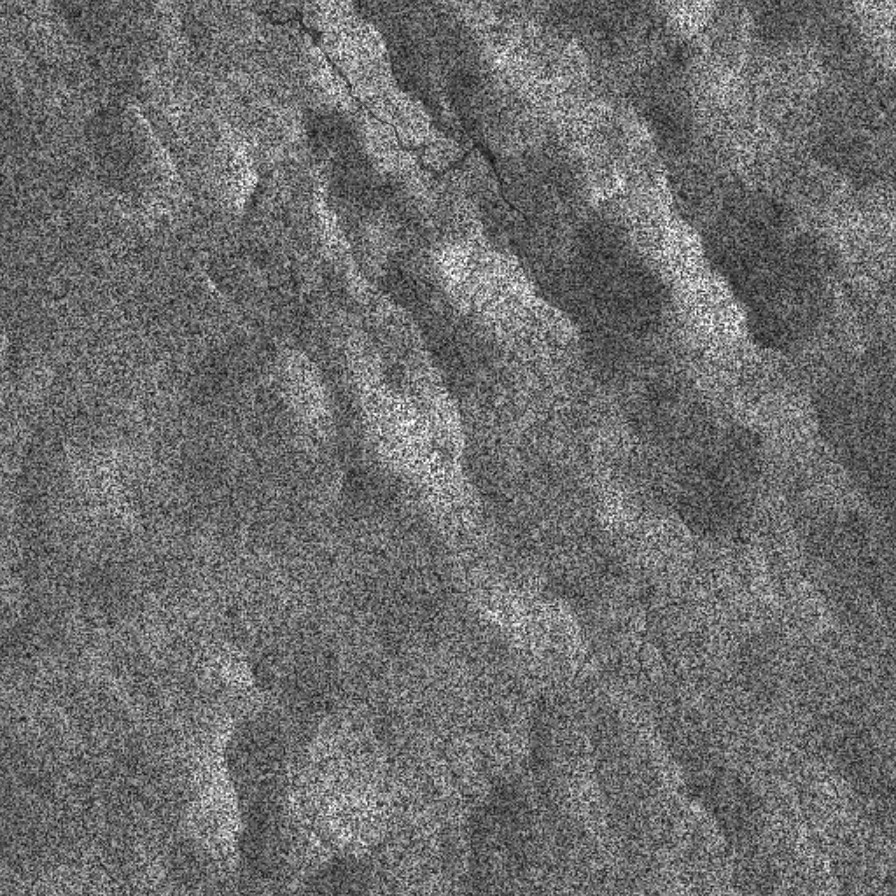
This texture is drawn by a Shadertoy shader. Its source:

```glsl
const float GRAIN_CELLS = 512.0;
const float GRAIN_CONTRAST = 0.93;
const float BASE_TONE = 0.425;
const float RELIEF_GAIN = 0.14;
const float BAND_GAIN = 0.27;
const float PATCH_GAIN = 0.20;
const vec2 ACROSS = vec2(0.83, 0.56);   // points over the ridges
const vec2 ALONG = vec2(0.56, -0.83);   // runs down the ridges
const float FIRST_CREST = 0.69;
const float CREST_SPACING = 0.18;
const float RIVER_WIDTH = 0.0022;
const float RIVER_DARKNESS = 0.42;

float hash(vec2 cell, uint seed) {
    uvec2 q = uvec2(ivec2(cell) + 4096);
    uint h = q.x * 1597334677U ^ q.y * 3812015801U ^ seed * 2654435769U;
    h = (h ^ (h >> 16)) * 2246822519U;
    h = (h ^ (h >> 13)) * 3266489917U;
    h ^= h >> 16;
    return (float(h >> 8) + 0.5) / 16777216.0;
}

// Smooth noise from -1 to 1
float noise(vec2 p, uint seed) {
    vec2 i = floor(p), f = fract(p);
    f = f * f * f * (f * (f * 6.0 - 15.0) + 10.0);
    float low = mix(hash(i, seed), hash(i + vec2(1, 0), seed), f.x);
    float high = mix(hash(i + vec2(0, 1), seed), hash(i + vec2(1, 1), seed), f.x);
    return 2.0 * mix(low, high, f.y) - 1.0;
}

float fbm(vec2 p, uint seed) {
    float sum = 0.0, amp = 0.55;
    for (uint k = 0U; k < 4U; k++) {
        sum += amp * noise(p, seed + k);
        p = mat2(1.6, 1.2, -1.2, 1.6) * p + 3.7;
        amp *= 0.5;
    }
    return sum;
}

// Slopes of folded noise: bright faces on the left of a crest, dark on the right
float reliefShade(vec2 p) {
    vec2 warp = vec2(fbm(p * 11.0, 11U), fbm(p * 11.0, 21U));
    vec2 q = p + 0.035 * warp;
    vec2 ridge = vec2(dot(q, normalize(vec2(0.93, 0.36))),
                      0.65 * dot(q, normalize(vec2(0.36, -0.93))));
    float shade = 0.0, freq = 8.5, amp = 1.0;
    for (uint k = 0U; k < 4U; k++) {
        vec2 c = ridge * freq + float(k) * 7.3;
        vec2 stepAcross = vec2(0.05, 0.015);
        float rise = abs(noise(c - stepAcross, 31U + k)) - abs(noise(c + stepAcross, 31U + k));
        float patchy = smoothstep(-0.45, 0.35, noise(p * freq * 0.7 + 2.3, 121U + k));
        shade += amp * patchy * clamp(rise / 0.09, -1.3, 2.0);
        freq *= 1.8;
        amp *= 0.72;
    }
    return shade;
}

// Large parallel ridges with a sharp crest and a dark lee side
float bandShade(vec2 p) {
    float u = dot(p, ACROSS) + 0.03 * fbm(p * 7.0, 41U) + 0.022 * fbm(p * 22.0, 45U);
    float v = dot(p, ALONG);
    float t = fract((u - FIRST_CREST) / CREST_SPACING);
    float lee = smoothstep(0.0, 0.04, t) - smoothstep(0.5, 0.72, t);
    float extent = smoothstep(0.57, 0.66, u) * (1.0 - smoothstep(0.05, 0.25, v));
    float broken = smoothstep(-0.4, 0.25, fbm(p * 7.0, 51U));
    return (1.0 - 2.0 * lee) * extent * broken;
}

// Thin winding dark line across the upper part
float riverLine(vec2 p) {
    vec2 q = p + 0.028 * vec2(fbm(p * 20.0, 61U), fbm(p * 20.0, 71U));
    float course = 0.88 - 0.65 * (q.x - 0.42) + 0.05 * noise(vec2(q.x * 13.0, 0.5), 81U);
    float d = abs(q.y - course) * 0.8;
    float ends = smoothstep(0.25, 0.3, p.x) * (1.0 - smoothstep(0.57, 0.61, p.x));
    return ends * (1.0 - smoothstep(RIVER_WIDTH * 0.5, RIVER_WIDTH * 1.8, d));
}

// Triangular grain with a mean of one
float grainAt(vec2 cell) {
    return hash(cell, 91U) + hash(cell, 92U);
}

float speckle(vec2 p) {
    vec2 c = p * GRAIN_CELLS - 0.5;
    vec2 i = floor(c), f = fract(c);
    float low = mix(grainAt(i), grainAt(i + vec2(1, 0)), f.x);
    float high = mix(grainAt(i + vec2(0, 1)), grainAt(i + vec2(1, 1)), f.x);
    return mix(low, high, f.y);
}

void mainImage(out vec4 fragColor, in vec2 fragCoord) {
    vec2 p = fragCoord / iResolution.y;

    // Ground brightness
    float strength = 0.6 + 0.5 * smoothstep(-0.4, 0.4, fbm(p * 3.0, 101U));
    float shade = RELIEF_GAIN * strength * reliefShade(p);
    shade += BAND_GAIN * bandShade(p);
    shade += PATCH_GAIN * fbm(p * 9.0, 111U);
    float tone = BASE_TONE * exp(clamp(shade, -0.45, 0.4));
    tone *= 1.0 - RIVER_DARKNESS * riverLine(p);

    // Multiplicative grain
    tone *= 1.0 + GRAIN_CONTRAST * (speckle(p) - 1.0);
    fragColor = vec4(vec3(clamp(tone, 0.0, 1.0)), 1.0);
}
```
